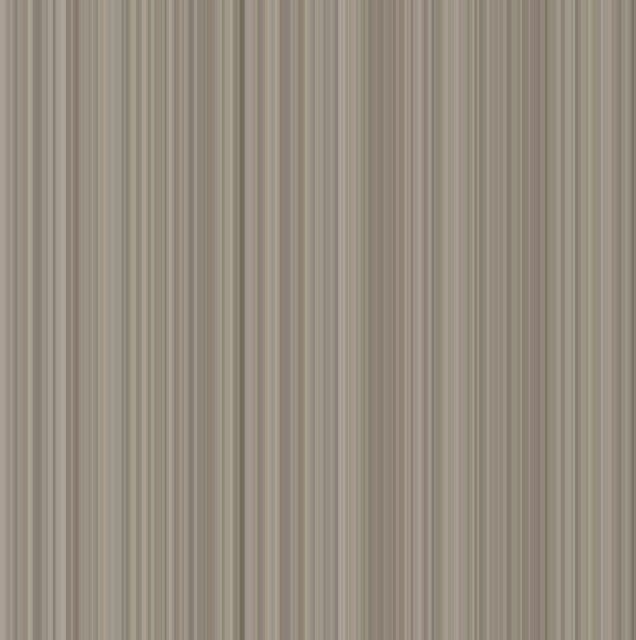
This pattern is drawn by a Shadertoy shader. Its source:

```glsl
// Fine vertical strands in warm grey-taupe, grouped into soft light and dark bands.
#define BASE_COLOR vec3(0.587, 0.553, 0.503)
#define FINE_COUNT 252.0
#define MEDIUM_COUNT 138.0
#define BROAD_COUNT 41.0
#define FINE_CONTRAST 0.115
#define MEDIUM_CONTRAST 0.075
#define BROAD_CONTRAST 0.022
#define BAND_CONTRAST 0.85
#define TINT_CONTRAST 0.026
#define EDGE_JITTER 0.48

// Bands: centre, half width, brightness offset
const int BAND_COUNT = 16;
const vec3 BANDS[BAND_COUNT] = vec3[](
    vec3(0.098, 0.005, 0.055), vec3(0.210, 0.006, 0.045),
    vec3(0.327, 0.008, -0.040), vec3(0.358, 0.007, 0.075),
    vec3(0.377, 0.009, -0.050), vec3(0.427, 0.020, 0.035),
    vec3(0.538, 0.007, 0.065), vec3(0.585, 0.025, -0.030),
    vec3(0.635, 0.020, -0.030), vec3(0.688, 0.010, -0.055),
    vec3(0.714, 0.006, 0.070), vec3(0.730, 0.005, -0.055),
    vec3(0.790, 0.025, 0.030), vec3(0.850, 0.013, -0.045),
    vec3(0.895, 0.006, 0.065), vec3(0.995, 0.006, -0.055));

// Integer hash to the range 0..1
float hash(float cell, uint seed) {
    uint h = uint(int(cell) + 1024) * 747796405u + seed * 2891336453u;
    h = (h ^ (h >> 16)) * 2246822519u;
    h = (h ^ (h >> 13)) * 3266489917u;
    return float((h ^ (h >> 16)) & 65535u) / 65535.0;
}

// Centred random tone per strand, with uneven widths and smoothed edges
float strands(float x, float count, uint seed) {
    float p = x * count;
    float border = floor(p + 0.5);
    float edge = border + EDGE_JITTER * (hash(border, seed + 50u) - 0.5);
    float soft = clamp(0.5 * count / iResolution.x, 0.01, 0.25);
    float blend = smoothstep(edge - soft, edge + soft, p);
    return mix(hash(border - 1.0, seed), hash(border, seed), blend) - 0.5;
}

// Sum of the soft bands across the width
float bandTone(float x) {
    float tone = 0.0;
    for (int i = 0; i < BAND_COUNT; i++) {
        float d = (x - BANDS[i].x) / BANDS[i].y;
        tone += BANDS[i].z * exp(-d * d * d * d);
    }
    return tone;
}

void mainImage(out vec4 fragColor, in vec2 fragCoord) {
    float x = fragCoord.x / iResolution.x;

    // Brightness from three strand scales plus the bands
    float tone = FINE_CONTRAST * strands(x, FINE_COUNT, 1u)
               + MEDIUM_CONTRAST * strands(x, MEDIUM_COUNT, 2u)
               + BROAD_CONTRAST * strands(x, BROAD_COUNT, 3u)
               + BAND_CONTRAST * bandTone(x);

    // Muted shifts: rose to olive, and ochre to lilac
    float rose = strands(x, MEDIUM_COUNT, 4u) + 0.4 * strands(x, BROAD_COUNT, 5u);
    float lilac = strands(x, FINE_COUNT, 6u) + 0.4 * strands(x, BROAD_COUNT, 7u);
    vec3 tint = TINT_CONTRAST * (rose * vec3(0.5, -0.5, 0.1)
                               + lilac * vec3(-0.1, -0.1, 1.0));

    fragColor = vec4(BASE_COLOR + tone + tint, 1.0);
}
```
